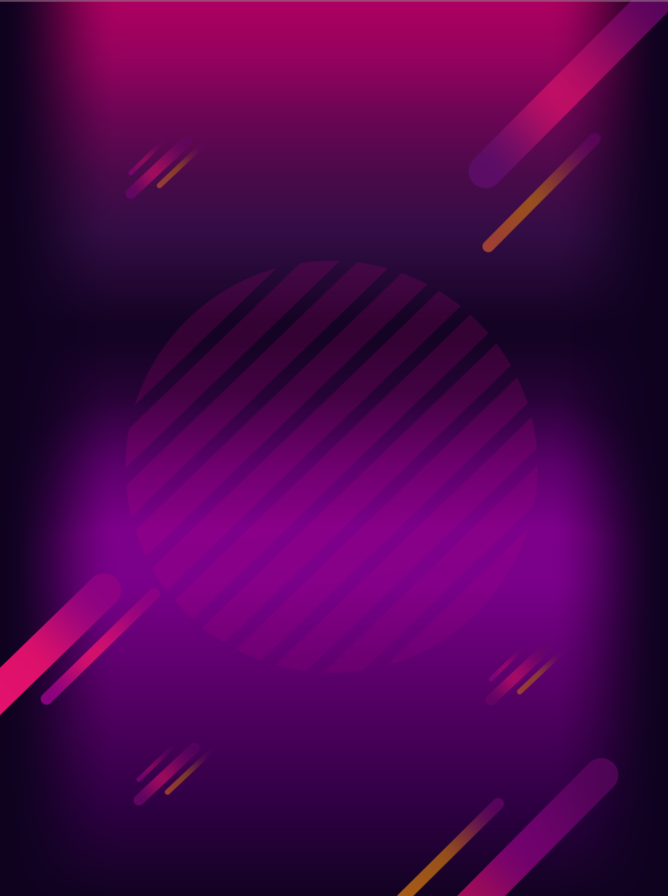
Write a WebGL 1 fragment shader that draws this background.

```glsl
precision highp float;
uniform vec2 u_resolution;

const vec3 EDGE = vec3(0.055, 0.008, 0.12);
const vec3 PINK = vec3(0.78, 0.06, 0.40);
const vec3 HOT_PINK = vec3(0.90, 0.07, 0.43);
const vec3 PLUM = vec3(0.40, 0.02, 0.40);
const vec3 VIOLET = vec3(0.56, 0.01, 0.51);
const vec3 AMBER = vec3(0.66, 0.36, 0.09);
const vec3 RUST = vec3(0.62, 0.25, 0.20);

// Linear step of a multi-stop gradient
vec3 ramp(vec3 below, vec3 above, float lo, float hi, float y) {
    return mix(below, above, clamp((y - lo) / (hi - lo), 0.0, 1.0));
}

// Vertical colours, from the bottom up
vec3 backdrop(float y) {
    vec3 c = ramp(vec3(0.07, 0.01, 0.13), vec3(0.17, 0.0, 0.25), 0.0, 0.09, y);
    c = ramp(c, vec3(0.33, 0.0, 0.39), 0.09, 0.22, y);
    c = ramp(c, vec3(0.48, 0.0, 0.54), 0.22, 0.35, y);
    c = ramp(c, vec3(0.49, 0.0, 0.54), 0.35, 0.41, y);
    c = ramp(c, vec3(0.36, 0.0, 0.42), 0.41, 0.48, y);
    c = ramp(c, vec3(0.15, 0.01, 0.21), 0.48, 0.56, y);
    c = ramp(c, vec3(0.08, 0.01, 0.14), 0.56, 0.62, y);
    c = ramp(c, vec3(0.20, 0.05, 0.27), 0.64, 0.74, y);
    c = ramp(c, vec3(0.29, 0.04, 0.29), 0.74, 0.805, y);
    c = ramp(c, vec3(0.42, 0.02, 0.33), 0.805, 0.87, y);
    c = ramp(c, vec3(0.58, 0.01, 0.37), 0.87, 0.935, y);
    return ramp(c, vec3(0.68, 0.0, 0.38), 0.935, 1.0, y);
}

float coverage(float dist, float pixel) {
    return 1.0 - smoothstep(-pixel, pixel, dist);
}

// Rounded bar with a three-colour gradient and an opacity at each end
vec3 bar(vec3 base, vec2 p, vec2 a, vec2 b, float radius,
         vec3 first, vec3 middle, vec3 last, vec2 opacity, float pixel) {
    vec2 axis = b - a;
    float t = clamp(dot(p - a, axis) / dot(axis, axis), 0.0, 1.0);
    float dist = length(p - a - axis * t) - radius;
    vec3 tint = mix(first, middle, smoothstep(0.0, 0.45, t));
    tint = mix(tint, last, smoothstep(0.4, 1.0, t));
    return mix(base, tint, coverage(dist, pixel) * mix(opacity.x, opacity.y, t));
}

// Translucent disc cut by diagonal gaps
vec3 stripedDisc(vec3 base, vec2 p, float radius, float period, float pixel) {
    float across = dot(p, vec2(0.695, -0.719));
    float fromStripe = abs(fract(across / period + 0.5) - 0.5) * period;
    float stripes = coverage(fromStripe - 0.335 * period, pixel);
    float disc = coverage(length(p) - radius, pixel);
    float strength = mix(0.12, 0.18, smoothstep(-0.24, 0.0, p.y - 0.4 * p.x));
    return mix(base, vec3(0.78, 0.0, 0.50), disc * stripes * strength);
}

// Small group of three streaks
vec3 streaks(vec3 base, vec2 p, float pixel) {
    vec3 c = bar(base, p, vec2(-0.039, -0.007), vec2(-0.003, 0.028), 0.0025,
                 VIOLET, PINK, PLUM, vec2(0.65, 0.25), pixel);
    c = bar(c, p, vec2(-0.039, -0.030), vec2(0.023, 0.028), 0.006,
            PLUM, PINK, PLUM, vec2(0.85, 0.45), pixel);
    return bar(c, p, vec2(-0.007, -0.021), vec2(0.043, 0.026), 0.003,
               RUST, AMBER, PLUM, vec2(0.95, 0.1), pixel);
}

void main() {
    float pixel = 1.0 / u_resolution.y;
    vec2 p = gl_FragCoord.xy * pixel;
    float x = gl_FragCoord.x / u_resolution.x;

    // Gradient with dark sides and a rounded glow
    float side = smoothstep(0.0, 0.18, min(x, 1.0 - x));
    float bulge = smoothstep(0.35, 0.45, p.y) * (1.0 - smoothstep(0.52, 0.64, p.y));
    vec3 color = mix(EDGE, backdrop(p.y + 0.05 * (1.0 - side) * bulge), side);

    color = stripedDisc(color, p - vec2(0.370, 0.479), 0.230, 0.0433, pixel);

    // Upper right pair
    color = bar(color, p, vec2(0.542, 0.809), vec2(0.735, 1.003), 0.019,
                vec3(0.36, 0.05, 0.40), PINK, PLUM, vec2(0.95, 0.85), pixel);
    color = bar(color, p, vec2(0.545, 0.725), vec2(0.664, 0.845), 0.0065,
                RUST, AMBER, PLUM, vec2(1.0, 0.6), pixel);

    // Left pair
    color = bar(color, p, vec2(-0.026, 0.203), vec2(0.116, 0.341), 0.019,
                HOT_PINK, HOT_PINK, VIOLET, vec2(1.0, 0.9), pixel);
    color = bar(color, p, vec2(0.052, 0.220), vec2(0.172, 0.337), 0.0065,
                VIOLET, HOT_PINK, VIOLET, vec2(0.95, 0.8), pixel);

    // Lower right pair
    color = bar(color, p, vec2(0.521, -0.016), vec2(0.671, 0.135), 0.019,
                PINK, VIOLET, PLUM, vec2(0.8, 0.65), pixel);
    color = bar(color, p, vec2(0.449, -0.003), vec2(0.556, 0.103), 0.0065,
                AMBER, AMBER, PLUM, vec2(1.0, 0.7), pixel);

    // Scattered streak groups
    for (int i = 0; i < 3; i++) {
        vec2 center = i == 0 ? vec2(0.185, 0.814)
                    : i == 1 ? vec2(0.587, 0.249) : vec2(0.194, 0.137);
        color = streaks(color, p - center, pixel);
    }

    // Pale hairline along the top
    color = mix(color, vec3(0.60, 0.45, 0.55), 0.6 * smoothstep(0.997, 0.999, p.y));
    gl_FragColor = vec4(color, 1.0);
}
```
